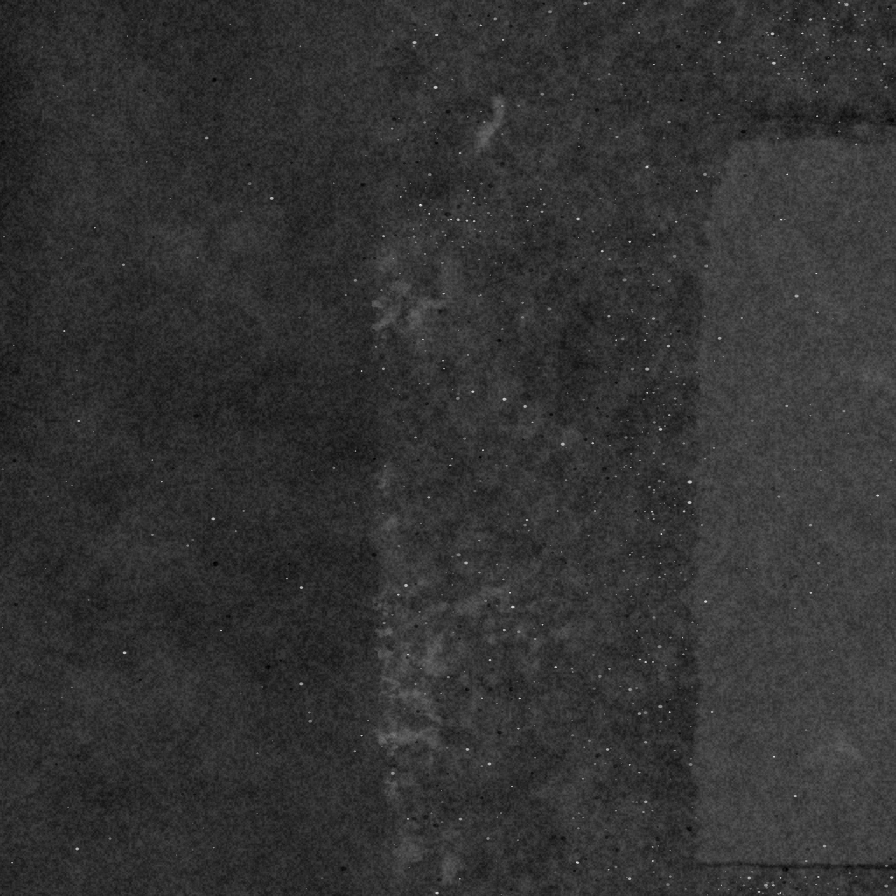
Write a WebGL 1 fragment shader that draws this texture.

```glsl
precision highp float;
// Weathered dark concrete: a smooth left wall, a crusty middle strip and a
// paler slab on the right. Soft masks set the layout; fractal noise adds
// stains, worn ridges and grain; jittered cells scatter chips and pits.

uniform vec2 u_resolution;

float hash(vec2 p) {
  vec3 q = fract(vec3(p.xyx) * 0.1031);
  q += dot(q, q.yzx + 33.33);
  return fract((q.x + q.y) * q.z);
}

float valueNoise(vec2 p) {
  vec2 cell = floor(p);
  vec2 f = fract(p);
  f = f * f * (3.0 - 2.0 * f);
  float low = mix(hash(cell), hash(cell + vec2(1.0, 0.0)), f.x);
  float high = mix(hash(cell + vec2(0.0, 1.0)), hash(cell + vec2(1.0)), f.x);
  return mix(low, high, f.y);
}

float fbm(vec2 p) {
  float sum = 0.0;
  float weight = 0.5;
  for (int i = 0; i < 5; i++) {
    sum += weight * valueNoise(p);
    p = mat2(1.6, 1.2, -1.2, 1.6) * p + 17.3;
    weight *= 0.5;
  }
  return sum;
}

// Soft elliptical blob: 1 at its centre, fading to 0.
float blob(vec2 p, vec2 centre, vec2 radius) {
  vec2 d = (p - centre) / radius;
  return exp(-dot(d, d));
}

// Soft interval: 1 between low and high.
float band(float x, float low, float high, float soft) {
  return smoothstep(low - soft, low + soft, x)
       * (1.0 - smoothstep(high - soft, high + soft, x));
}

float segment(vec2 p, vec2 a, vec2 b) {
  vec2 ab = b - a;
  return length(p - a - ab * clamp(dot(p - a, ab) / dot(ab, ab), 0.0, 1.0));
}

// One jittered dot per cell, kept with the given probability.
float specks(vec2 p, float cells, float chance, float seed) {
  vec2 cell = floor(p * cells);
  vec2 key = cell + seed;
  vec2 centre = 0.3 + 0.4 * vec2(hash(key + 11.0), hash(key + 47.0));
  float radius = mix(0.12, 0.27, pow(hash(key + 83.0), 2.0));
  float dist = length((fract(p * cells) - centre) * vec2(0.85, 1.1));
  float dotMask = 1.0 - smoothstep(radius * 0.45, radius * 1.25, dist);
  return dotMask * step(hash(key), chance) * mix(0.35, 1.0, hash(key + 29.0));
}

// Left boundary of the pale slab, leaning outward near its top.
float slabEdge(float y) {
  return 0.775 + 0.012 * smoothstep(0.5, 0.74, y)
       + 0.022 * smoothstep(0.74, 0.83, y)
       + 0.008 * (valueNoise(vec2(y * 55.0, 3.0)) - 0.5);
}

void main() {
  vec2 uv = gl_FragCoord.xy / u_resolution;
  float stain = fbm(uv * 9.0) - 0.48;
  float mottle = fbm(uv * 34.0 + 60.0) - 0.48;
  float pitting = fbm(uv * 115.0 + 5.0) - 0.48;
  float streak = fbm(uv * vec2(24.0, 130.0)) - 0.48;

  // Layout masks
  float seam = 0.418 + 0.018 * (fbm(vec2(uv.y * 40.0, 8.0)) - 0.5)
             + 0.012 * (1.0 - smoothstep(0.08, 0.4, uv.y)) + 0.03 * pitting;
  float middle = smoothstep(-0.008, 0.012, uv.x - seam);
  float slab = smoothstep(-0.004, 0.006, uv.x - slabEdge(uv.y) + 0.01 * pitting)
             * band(uv.y, 0.036, 0.842 + 0.012 * streak, 0.004);
  float strip = middle * (1.0 - slab);

  // Base tones and broad stains
  float tone = mix(0.169, 0.196, middle);
  tone -= 0.035 * (1.0 - smoothstep(0.0, 0.07, uv.x)) * smoothstep(0.3, 0.55, uv.y);
  tone += stain * mix(0.08, 0.06, middle) + mottle * mix(0.06, 0.11, middle);
  tone += pitting * mix(0.06, 0.12, middle);
  tone += 0.03 * blob(uv, vec2(0.23, 0.73), vec2(0.06, 0.04)) * (1.0 + 3.0 * mottle);
  tone += 0.025 * blob(uv, vec2(0.14, 0.38), vec2(0.05, 0.04)) * (1.0 + 3.0 * mottle);
  tone -= 0.018 * blob(uv, vec2(0.32, 0.35), vec2(0.09, 0.18));
  tone -= 0.025 * blob(uv, vec2(0.39, 0.49), vec2(0.04, 0.025));
  tone -= 0.025 * blob(uv, vec2(0.65, 0.62), vec2(0.06, 0.08));

  // Worn crust beside the seam
  float wear = blob(uv, vec2(0.455, 0.665), vec2(0.05, 0.055))
             + blob(uv, vec2(0.427, 0.435), vec2(0.02, 0.035))
             + blob(uv, vec2(0.46, 0.21), vec2(0.055, 0.13))
             + 0.7 * blob(uv, vec2(0.57, 0.32), vec2(0.08, 0.07))
             + 0.5 * blob(uv, vec2(0.62, 0.51), vec2(0.05, 0.025))
             + 0.9 * blob(uv, vec2(0.485, 0.02), vec2(0.03, 0.04));
  float flakes = smoothstep(0.42, 0.68, fbm(uv * 62.0 + 21.0));
  tone += strip * wear * (0.005 + 0.12 * flakes);
  float rimPlaces = band(uv.y, 0.61, 0.7, 0.02) + band(uv.y, 0.4, 0.47, 0.015)
                  + band(uv.y, 0.1, 0.35, 0.03);
  float rim = band(uv.x - seam, 0.0, 0.014, 0.004) * rimPlaces;
  tone += 0.13 * rim * smoothstep(0.42, 0.68, fbm(uv * vec2(50.0, 85.0)));
  tone -= 0.06 * blob(uv, vec2(0.49, 0.11), vec2(0.055, 0.022)) * (0.8 + 3.0 * mottle);
  tone -= 0.045 * blob(uv, vec2(0.475, 0.785), vec2(0.03, 0.04)) * (0.7 + 4.0 * pitting);
  vec2 bent = uv + 0.02 * vec2(mottle, pitting);
  float scrape = min(segment(bent, vec2(0.556, 0.885), vec2(0.554, 0.862)),
                     segment(bent, vec2(0.554, 0.862), vec2(0.538, 0.838)));
  tone += 0.13 * (1.0 - smoothstep(0.002, 0.011, scrape));

  // Pale slab with its dark upper smear and lower joint
  float slabTone = 0.25 + 0.035 * stain + 0.045 * mottle + 0.07 * pitting
                 + 0.06 * blob(uv, vec2(0.98, 0.58), vec2(0.035, 0.022)) * (0.3 + flakes)
                 + 0.05 * blob(uv, vec2(0.94, 0.17), vec2(0.04, 0.03)) * (0.3 + flakes);
  tone = mix(tone, slabTone, slab);
  float smear = band(uv.y, 0.85, 0.885, 0.014) * smoothstep(0.81, 0.86, uv.x);
  tone += smear * (0.2 * streak - 0.04);
  float jointY = 0.036 - 0.012 * (uv.x - 0.78) + 0.01 * streak;
  tone -= 0.09 * band(uv.y, jointY - 0.003, jointY + 0.002, 0.003) * smoothstep(0.77, 0.8, uv.x);

  // Fine grain, pits and bright chips
  tone += 0.075 * (valueNoise(uv * 330.0) - 0.5) + 0.06 * (hash(floor(uv * 512.0)) - 0.5);
  tone -= 0.12 * specks(uv, 85.0, 0.02 + 0.07 * strip, 131.0);
  float trail = blob(uv, vec2(0.725, 0.42), vec2(0.04, 0.25));
  float corner = smoothstep(0.82, 0.87, uv.x) * smoothstep(0.89, 0.93, uv.y);
  float footing = smoothstep(0.78, 0.82, uv.x) * (1.0 - smoothstep(0.02, 0.03, uv.y));
  float crumbs = blob(uv, vec2(0.5, 0.75), vec2(0.08, 0.04));
  float chance = 0.005 + 0.02 * strip + 0.13 * trail * strip
               + 0.14 * corner + 0.16 * footing + 0.12 * crumbs * strip;
  tone += 0.6 * specks(uv, 120.0, chance, 7.0);
  tone += 0.32 * specks(uv + 0.037, 165.0, chance, 211.0);

  gl_FragColor = vec4(vec3(clamp(tone, 0.0, 1.0)), 1.0);
}
```
